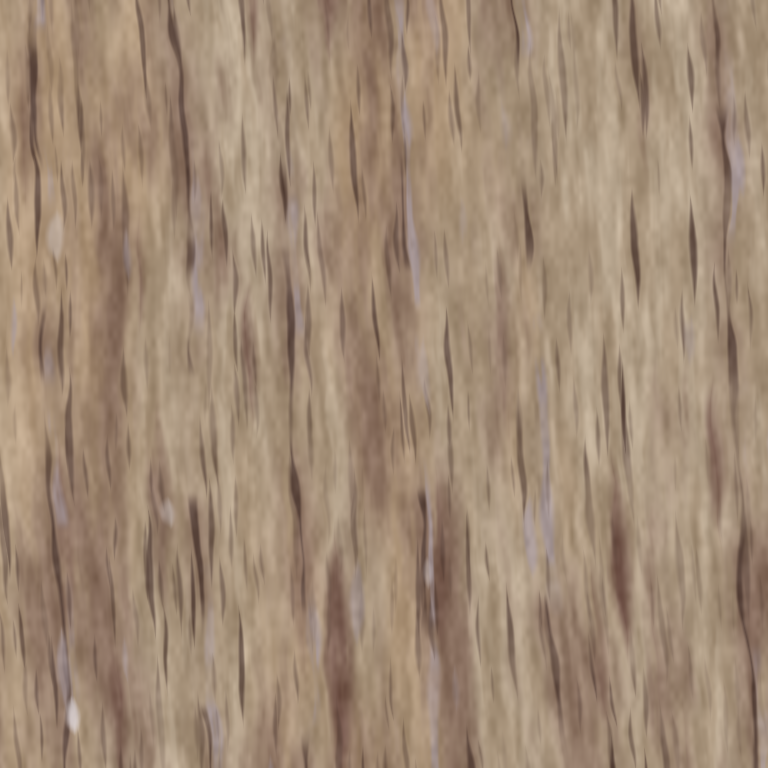
Give the GLSL for this texture, as a three.js fragment shader.

```glsl
// Weathered wood with upright, slightly leaning grain. Stretched value noise
// gives the tan and brown bands; hashed cells scatter tapered pores, stains and
// pale flecks; a loop adds ragged broken seams edged with grey-lavender.
varying vec2 vUv;

const vec3 TAN = vec3(0.645, 0.565, 0.470);
const vec3 LIGHT = vec3(0.735, 0.665, 0.575);
const vec3 WARM = vec3(0.725, 0.600, 0.470);
const vec3 BROWN = vec3(0.510, 0.405, 0.345);
const vec3 UMBER = vec3(0.390, 0.265, 0.235);
const vec3 PORE = vec3(0.335, 0.255, 0.225);
const vec3 LAVENDER = vec3(0.650, 0.595, 0.610);
const vec3 FLECK = vec3(0.820, 0.785, 0.790);

const float LEAN = 0.050;      // sideways drift of the grain per unit of height
const float WANDER = 0.018;    // slow bending of the grain
const float RAGGED = 0.006;    // fine sideways roughness of every stroke
const float SEAM_COUNT = 6.0;
const float SEAM_WIDTH = 0.0060;
const float EDGE = 0.0022;     // softness of stroke edges

float hash(vec2 p) {
  vec3 q = fract(vec3(p.xyx) * 0.1031);
  q += dot(q, q.yzx + 33.33);
  return fract((q.x + q.y) * q.z);
}

float noise(vec2 p) {
  vec2 i = floor(p);
  vec2 f = fract(p);
  f = f * f * (3.0 - 2.0 * f);
  float low = mix(hash(i), hash(i + vec2(1.0, 0.0)), f.x);
  float high = mix(hash(i + vec2(0.0, 1.0)), hash(i + vec2(1.0, 1.0)), f.x);
  return mix(low, high, f.y);
}

float fbm(vec2 p) {
  return 0.55 * noise(p) + 0.3 * noise(p * 2.1 + 17.0) + 0.15 * noise(p * 4.3 + 41.0);
}

// Scattered spindles; size holds the largest half width and half length.
float spindles(vec2 p, vec2 cells, vec2 size, float density, float soft, float seed) {
  vec2 home = floor(p * cells);
  float cover = 0.0;
  for (int j = -1; j <= 1; j++) {
    for (int i = -1; i <= 1; i++) {
      vec2 id = home + vec2(float(i), float(j));
      vec2 key = id + seed;
      vec2 jitter = vec2(hash(key + 3.1), hash(key + 7.7));
      vec2 d = p - (id + jitter) / cells;
      float grow = mix(0.4, 1.0, hash(key + 13.3));
      float t = d.y / (size.y * grow);
      float w = size.x * grow * (1.0 - t * t);
      float stroke = 1.0 - smoothstep(w - soft, w + soft, abs(d.x));
      float shown = step(hash(key + 23.9), density);
      cover = max(cover, shown * stroke * mix(0.4, 1.0, hash(key + 31.7)));
    }
  }
  return cover;
}

// Long broken seam: x is the dark core, y the pale edge, z the brown halo.
vec3 seam(vec2 g, float k) {
  float centre = (k + 0.2 + 0.6 * hash(vec2(k, 5.0))) / SEAM_COUNT;
  centre += (noise(vec2(k * 9.1, g.y * 9.0)) - 0.5) * 0.012;
  float d = g.x - centre;
  float present = smoothstep(0.40, 0.66, fbm(vec2(k * 7.3 + 2.0, g.y * 7.0)));
  float pale = smoothstep(0.44, 0.66, fbm(vec2(k * 5.7 + 60.0, g.y * 8.0)));
  float w = SEAM_WIDTH * mix(0.1, 1.0, noise(vec2(k + 80.0, g.y * 22.0)));
  float core = 1.0 - smoothstep(w - EDGE, w + EDGE, abs(d));
  float span = mix(0.004, 0.014, noise(vec2(k + 30.0, g.y * 18.0)));
  float rim = 1.0 - smoothstep(0.3 * span, span, abs(d - 0.010));
  float halo = exp(-d * d / 0.0006);
  return vec3(core * present, rim * pale, halo * mix(0.25, 1.0, present));
}

void main() {
  // Grain coordinates
  vec2 g = vUv;
  g.x += LEAN * (g.y - 0.5);
  g.x += WANDER * (noise(vUv * vec2(4.0, 2.5) + 9.0) - 0.5);
  g.x += RAGGED * (noise(vUv * vec2(45.0, 22.0) + 50.0) - 0.5);

  // Broad bands and fine fibres
  float band = fbm(g * vec2(8.0, 1.4) + 4.0);
  float fibre = fbm(g * vec2(65.0, 9.0) + 21.0);
  float patches = fbm(g * vec2(26.0, 4.5) + 77.0);
  vec3 color = mix(TAN, LIGHT, smoothstep(0.34, 0.64, 0.5 * fibre + 0.5 * patches));
  color = mix(color, WARM, 0.50 * smoothstep(0.50, 0.72, fbm(g * vec2(6.0, 1.2) + 33.0)));
  float shade = smoothstep(0.47, 0.68, 0.55 * band + 0.30 * patches + 0.15 * fibre);
  color = mix(color, BROWN, 0.90 * shade);

  // Soft stains with fibrous edges
  vec2 frayed = g + vec2(0.012 * (fibre - 0.5), 0.0);
  float stain = spindles(frayed, vec2(9.0, 4.5), vec2(0.015, 0.150), 0.32, 0.009, 100.0);
  stain *= smoothstep(0.20, 0.60, 0.5 * fibre + 0.5 * patches);
  color = mix(color, UMBER, 0.85 * stain);

  // Seams
  vec3 line = vec3(0.0);
  for (float k = 0.0; k < SEAM_COUNT; k++) {
    line = max(line, seam(g, k));
  }
  color = mix(color, BROWN, 0.75 * line.z * smoothstep(0.25, 0.60, 0.5 * patches + 0.5 * fibre));
  color = mix(color, LAVENDER, 0.80 * line.y * smoothstep(0.20, 0.50, fibre));
  color = mix(color, PORE, 0.85 * line.x);

  // Pores, long and short, gathered in loose groups
  float crowd = mix(0.45, 1.0, smoothstep(0.35, 0.60, noise(g * vec2(9.0, 4.0) + 140.0)));
  float longPores = spindles(g, vec2(26.0, 9.0), vec2(0.0046, 0.080), 0.36, EDGE, 200.0);
  float shortPores = spindles(g, vec2(44.0, 16.0), vec2(0.0034, 0.042), 0.36, EDGE, 300.0);
  color = mix(color, PORE, 0.85 * longPores * crowd);
  color = mix(color, PORE, 0.60 * shortPores * crowd);

  // Pale streaks and bright flecks
  float streaks = spindles(frayed, vec2(14.0, 8.0), vec2(0.009, 0.060), 0.16, 0.004, 400.0);
  float flecks = spindles(frayed, vec2(9.0, 8.0), vec2(0.010, 0.032), 0.09, 0.005, 500.0);
  color = mix(color, LAVENDER, 0.75 * streaks);
  color = mix(color, FLECK, 0.90 * flecks);

  // Fibre relief and faint mottling
  color += 0.11 * (noise(g * vec2(105.0, 20.0)) - 0.5);
  color += 0.05 * (noise(vUv * vec2(160.0, 85.0)) - 0.5);
  gl_FragColor = vec4(color, 1.0);
}
```
